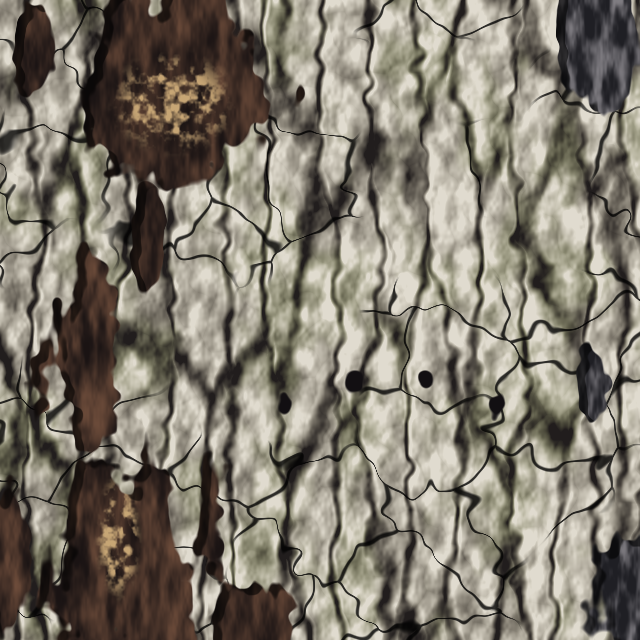
Write a Shadertoy shader that draws this texture.

```glsl
float hash(vec2 p) { return fract(sin(dot(p, vec2(127.1, 311.7))) * 43758.5453); }

float noise(vec2 p) {
    vec2 i = floor(p), f = fract(p);
    f = f * f * (3.0 - 2.0 * f);
    return mix(mix(hash(i), hash(i + vec2(1, 0)), f.x),
               mix(hash(i + vec2(0, 1)), hash(i + vec2(1, 1)), f.x), f.y);
}

float fbm(vec2 p) {
    float sum = 0.0, amp = 0.571;
    for (int i = 0; i < 3; i++) {
        sum += amp * noise(p);
        p = p * 2.03 + 17.3;
        amp *= 0.5;
    }
    return sum;
}

// Distances to the nearest and second nearest scattered points
vec2 cells(vec2 p) {
    vec2 id = floor(p), near = vec2(9.0);
    for (int y = -1; y <= 1; y++)
    for (int x = -1; x <= 1; x++) {
        vec2 c = id + vec2(x, y);
        float d = length(c + vec2(hash(c), hash(c + 57.3)) - p);
        near = d < near.x ? vec2(d, near.x) : vec2(near.x, min(near.y, d));
    }
    return near;
}

vec2 warp(vec2 p) {
    vec2 wobble = vec2(fbm(p * vec2(11, 8)), fbm(p * vec2(9, 12) + 40.0)) - 0.5;
    return p + vec2(0.04, 0.05) * wobble + 0.014 * (noise(p * 45.0) - 0.5);
}

// Upright ridges, rounded lumps and crusty grain
float barkHeight(vec2 p) {
    vec2 q = warp(p);
    vec2 column = cells(q * vec2(15.0, 2.6));
    float ridge = smoothstep(0.0, 0.26, column.y - column.x);
    float lump = 1.0 - cells(q * vec2(31, 17) + 8.0).x;
    return 0.45 * ridge + 0.35 * lump + 0.55 * fbm(p * vec2(48, 32));
}

// Coverage of bark: 0 where it has peeled off in ragged upright tatters
float barkCover(vec2 p) {
    const vec4 bare[10] = vec4[10](
        vec4(0.28, 0.88, 0.13, 0.14), vec4(0.05, 0.91, 0.03, 0.07),
        vec4(0.13, 0.43, 0.07, 0.14), vec4(0.20, 0.13, 0.12, 0.17),
        vec4(0.38, 0.01, 0.06, 0.07), vec4(0.93, 0.97, 0.08, 0.10),
        vec4(0.92, 0.40, 0.025, 0.08), vec4(0.99, 0.08, 0.07, 0.11),
        vec4(0.23, 0.62, 0.025, 0.08), vec4(0.01, 0.13, 0.04, 0.09));
    float d = 9.0;
    for (int i = 0; i < 10; i++)
        d = min(d, length((p - bare[i].xy) / bare[i].zw) - 1.0);
    d += 1.5 * (fbm(p * vec2(21, 5)) - 0.5) + 0.35 * (noise(p * 55.0) - 0.5);
    return smoothstep(-0.05, 0.05, d);
}

vec3 barkColor(vec2 p) {
    float h = barkHeight(p);
    float slope = barkHeight(p + vec2(0.004, -0.003)) - h;
    float tone = 0.6 + 1.3 * (h - 0.78) + 2.0 * slope;
    tone += 0.12 * (p.x - 0.5) + 0.2 * (fbm(p * vec2(9, 4) + 3.0) - 0.5);
    tone = clamp(tone, 0.0, 1.0);
    vec3 col = mix(vec3(0.13, 0.115, 0.115), vec3(0.88, 0.86, 0.81), tone);
    float lichen = smoothstep(0.4, 0.7, fbm(p * vec2(16, 9) + 70.0));
    col -= tone * (1.0 - tone) * mix(vec3(0.0, 0.02, 0.1), vec3(0.05, 0.0, 0.26), lichen);

    // Broken hairline cracks
    vec2 crack = cells(warp(warp(p)) * vec2(6.5, 7.5) + 21.0);
    float line = 1.0 - smoothstep(0.01, 0.045, crack.y - crack.x);
    return col * (1.0 - 0.8 * line * smoothstep(0.45, 0.6, noise(p * 8.0 + 5.0)));
}

vec3 woodColor(vec2 p) {
    float fibre = fbm(p * vec2(75, 22));
    float mottle = fbm(p * vec2(14, 11) + 9.0);
    vec3 brown = mix(vec3(0.1, 0.075, 0.075), vec3(0.43, 0.3, 0.23),
                     smoothstep(0.25, 0.9, 0.55 * fibre + 0.5 * mottle));
    vec3 grey = mix(vec3(0.12, 0.12, 0.14), vec3(0.5, 0.49, 0.51), smoothstep(0.3, 0.85, fibre));
    vec3 col = mix(brown, grey, smoothstep(0.7, 0.9, p.x));

    // Pale golden worn spots
    float worn = max(1.0 - length((p - vec2(0.27, 0.84)) / vec2(0.11, 0.09)),
                     1.0 - length((p - vec2(0.185, 0.16)) / vec2(0.04, 0.11)));
    float speck = smoothstep(0.4, 0.75, fbm(p * vec2(80, 65) + 30.0));
    return mix(col, vec3(0.78, 0.65, 0.46), speck * smoothstep(0.0, 0.5, worn));
}

void mainImage(out vec4 fragColor, in vec2 fragCoord) {
    vec2 p = fragCoord / iResolution.y;

    // Bark over wood, its edge casting a shadow to the lower right
    float shadow = barkCover(p + vec2(-0.014, 0.01));
    vec3 wood = woodColor(p) * (1.0 - 0.6 * shadow);
    vec3 col = mix(wood, barkColor(p), barkCover(p));

    // Beetle holes
    for (int i = 0; i < 4; i++) {
        float k = float(i);
        vec2 hole = vec2(0.445 + 0.11 * k, 0.34 + 0.08 * hash(vec2(k, 4.0)));
        vec2 size = vec2(0.012, 0.017) * (0.8 + 0.6 * hash(vec2(k, 9.0)));
        float d = length((p - hole) / size) + 0.7 * (noise(p * 70.0) - 0.5);
        col = mix(vec3(0.07, 0.06, 0.07), col, smoothstep(0.8, 1.15, d));
    }
    fragColor = vec4(col, 1.0);
}
```
